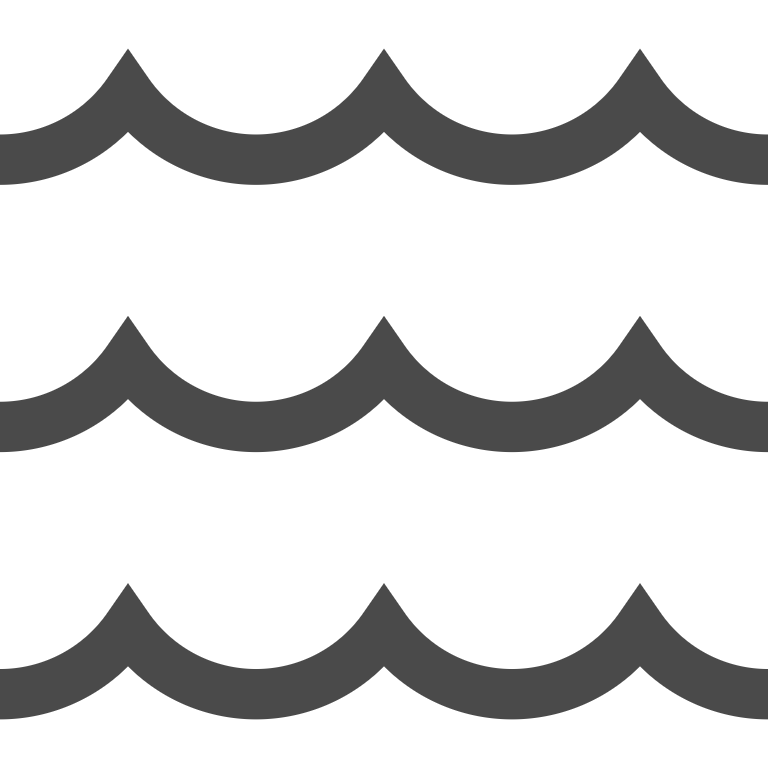
This pattern is drawn by a Shadertoy shader. Its source:

```glsl
// Rows of scalloped waves: thick circular arcs hang side by side and meet in
// sharp mitred crests. One half arc is folded across each column and repeated
// down the rows; its distance function gives the smooth edge.

const vec2  PERIOD      = vec2(1.0 / 3.0, 0.348); // column and row spacing
const float ARC_CENTRE  = 0.647;                  // height of one row's arc centres
const float ARC_RADIUS  = 0.2029;                 // radius of the stroke's midline
const float HALF_STROKE = 0.0328;
const float ROW_START   = -0.027;                 // row cell's top, below the arc centre
const vec3  PAPER       = vec3(1.0);
const vec3  INK         = vec3(0.29);

// Signed distance to the stroke; q is relative to the arc centre, y downward.
float scallopDistance(vec2 q) {
    // Unit direction from the centre to the end of the midline
    float sine = 0.5 * PERIOD.x / ARC_RADIUS;
    vec2 endDir = vec2(sine, sqrt(1.0 - sine * sine));

    // Past the arc's end the stroke runs on along its tangent, forming the miter
    bool pastEnd = q.x * endDir.y > q.y * endDir.x;
    float radial = pastEnd ? dot(q, endDir) : length(q);
    return abs(radial - ARC_RADIUS) - HALF_STROKE;
}

void mainImage(out vec4 fragColor, in vec2 fragCoord) {
    vec2 uv = fragCoord / iResolution.y;
    float pixel = 1.0 / iResolution.y;

    // Mirror each column about its arc centre and wrap the rows
    vec2 q;
    q.x = abs(uv.x - PERIOD.x * round(uv.x / PERIOD.x));
    q.y = mod(ARC_CENTRE - uv.y - ROW_START, PERIOD.y) + ROW_START;

    float coverage = clamp(0.5 - scallopDistance(q) / pixel, 0.0, 1.0);
    fragColor = vec4(mix(PAPER, INK, coverage), 1.0);
}
```
